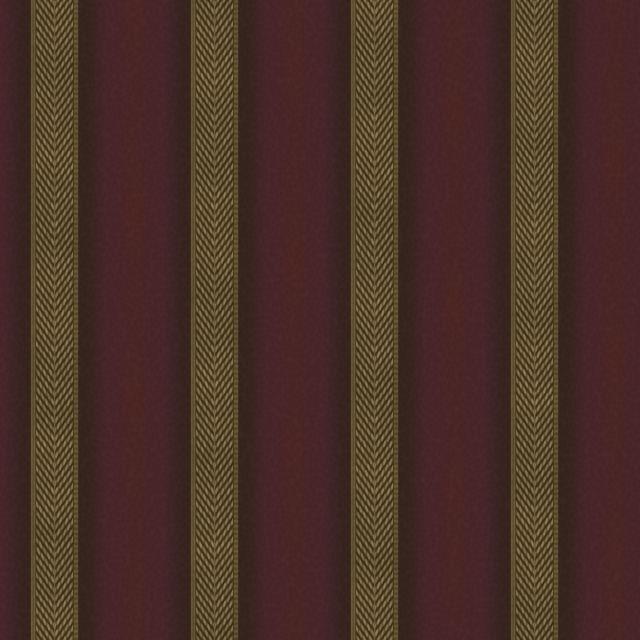
This pattern is drawn by a three.js fragment shader. Its source:

```glsl
varying vec2 vUv;

const float TAU = 6.2831853;

vec2 hash2(vec2 p) {
  vec3 q = fract(p.xyx * vec3(0.1031, 0.1030, 0.0973));
  q += dot(q, q.yzx + 33.33);
  return fract((q.xx + q.yz) * q.zy);
}

// Cellular noise wrapping every `count` cells: distance to the nearest point.
float cells(vec2 uv, vec2 count) {
  vec2 p = uv * count;
  vec2 id = floor(p);
  float nearest = 2.0;
  for (int j = -1; j <= 1; j++) {
    for (int i = -1; i <= 1; i++) {
      vec2 cell = id + vec2(float(i), float(j));
      nearest = min(nearest, length(cell + hash2(mod(cell, count)) - p));
    }
  }
  return nearest;
}

// Soft line of half width w around d = 0.
float line(float d, float w, float blur) {
  return 1.0 - smoothstep(w - blur, w + blur, abs(d));
}

// Maroon satin: brown beside the braid, plum between, russet down the middle.
vec3 satin(float d) {
  vec3 color = mix(vec3(0.215, 0.140, 0.120), vec3(0.280, 0.145, 0.160), smoothstep(0.19, 0.33, d));
  float drift = 0.7 + 0.2 * sin(TAU * (3.0 * vUv.y + vUv.x)) + 0.1 * sin(TAU * (7.0 * vUv.y - 2.0 * vUv.x));
  color = mix(color, vec3(0.300, 0.150, 0.135), smoothstep(0.40, 0.49, d) * drift);
  return color + 0.022 * (cells(vUv, vec2(160.0, 128.0)) - 0.45);
}

// Beaded herringbone whose arms fall towards a central spine.
vec3 herringbone(float x) {
  float d = abs(x);
  float phase = vUv.y * 72.0 - d * 25.0;
  float row = mod(floor(phase), 72.0);
  float across = fract(phase) - 0.5;
  float along = d * 40.0 + 0.5 * mod(row, 2.0);
  vec2 seed = hash2(vec2(row, floor(along) + 9.0 * step(0.0, x)));

  float thread = line(across, 0.25, 0.19);
  float bead = line(length(vec2(fract(along) - 0.5, across * 1.1)), 0.33, 0.17);
  vec3 color = mix(vec3(0.245, 0.190, 0.085), vec3(0.390, 0.330, 0.205), thread);
  color = mix(color, vec3(0.540, 0.475, 0.345), bead * (0.55 + 0.45 * seed.x));

  float spine = line(d, 0.005, 0.004);
  return mix(color, vec3(0.430, 0.370, 0.235), spine * 0.75);
}

// Flat selvedge: corded on the left, finely ribbed on the right.
vec3 selvedge(float x) {
  float cord = line(abs(x) - 0.134, 0.003, 0.004) * step(x, 0.0);
  float rib = (0.5 + 0.5 * sin(TAU * 128.0 * vUv.y)) * step(0.0, x);
  vec3 color = mix(vec3(0.400, 0.340, 0.210), vec3(0.300, 0.240, 0.130), 0.65 * cord);
  return color * (1.0 - 0.22 * rib);
}

void main() {
  float x = fract(vUv.x * 4.0 + 0.159) - 0.5;
  float d = abs(x);

  vec3 braid = mix(herringbone(x), selvedge(x), smoothstep(0.114, 0.120, d));
  braid = mix(braid, vec3(0.230, 0.175, 0.085), 0.7 * line(d - 0.117, 0.003, 0.003));

  // Slow tarnish and fine wear in the gold.
  float tarnish = sin(TAU * (4.0 * vUv.y + 2.0 * vUv.x)) + 0.6 * sin(TAU * (11.0 * vUv.y - vUv.x));
  braid *= 1.0 + 0.025 * tarnish + 0.12 * (0.45 - cells(vUv, vec2(150.0)));

  vec3 color = mix(braid, satin(d), smoothstep(0.144, 0.152, d));
  gl_FragColor = vec4(color, 1.0);
}
```
